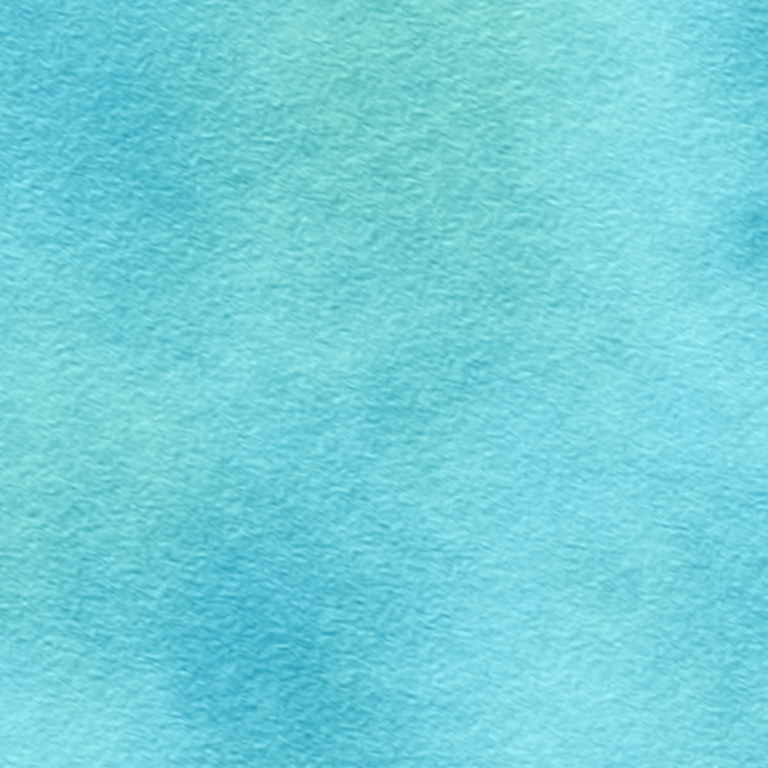
A Shadertoy shader for this texture:

```glsl
// Turquoise watercolour wash on finely grained, softly embossed paper.
#define LIGHT_WASH vec3(0.540, 0.880, 0.930)
#define DEEP_WASH vec3(0.255, 0.705, 0.810)
#define GREEN_TINT vec3(0.020, 0.000, -0.070)
#define GRAIN_TINT vec3(1.15, 0.90, 0.75)
#define GRAIN_CELLS vec2(92.0, 158.0)
#define GRAIN_STRENGTH 0.155
#define GRAIN_TILT 0.16
#define SPECK_STRENGTH 0.075
#define CLOUD_SCALE 4.0
#define CLOUD_STRENGTH 0.55
#define WARP 0.14

float hash(vec2 p) {
    vec3 q = fract(p.xyx * 0.1031);
    q += dot(q, q.yzx + 33.33);
    return fract((q.x + q.y) * q.z);
}

float noise(vec2 p) {
    vec2 cell = floor(p), f = fract(p);
    f = f * f * (3.0 - 2.0 * f);
    float low = mix(hash(cell), hash(cell + vec2(1, 0)), f.x);
    float high = mix(hash(cell + vec2(0, 1)), hash(cell + vec2(1, 1)), f.x);
    return mix(low, high, f.y);
}

float fbm(vec2 p) {
    float sum = 0.0, weight = 0.5;
    for (int i = 0; i < 4; i++) {
        sum += weight * noise(p);
        p = mat2(1.6, 1.2, -1.2, 1.6) * p + 17.3;
        weight *= 0.5;
    }
    return sum / 0.9375;
}

// Soft elliptical pool of pigment
float pool(vec2 p, vec2 center, vec2 radius) {
    vec2 d = (p - center) / radius;
    return exp(-dot(d, d));
}

// Short fibres lie across the sheet, sloping slightly down
vec2 fibreSpace(vec2 p) {
    p.y += GRAIN_TILT * p.x;
    return p + 0.007 * (vec2(noise(p * 45.0), noise(p * 45.0 + 31.0)) - 0.5);
}

float relief(vec2 p) {
    vec2 q = fibreSpace(p) * GRAIN_CELLS;
    return 0.60 * noise(q) + 0.40 * noise(q * 1.7 + 53.0);
}

// Light from the upper left turns the relief into bright and dark flecks
float emboss(vec2 p) {
    vec2 stepToLight = vec2(-0.0012, 0.0024);
    return relief(p - stepToLight) - relief(p + stepToLight);
}

void mainImage(out vec4 fragColor, in vec2 fragCoord) {
    vec2 uv = fragCoord / iResolution.xy;

    // Irregular pool borders
    vec2 p = uv + WARP * (vec2(fbm(uv * 5.0 + 3.0), fbm(uv * 5.0 + 41.0)) - 0.5);

    // Pigment depth: deep left and bottom, pale band on the right
    float depth = 0.25;
    depth += 0.42 * pool(p, vec2(0.02, 0.90), vec2(0.24, 0.34));
    depth += 0.14 * pool(p, vec2(0.22, 0.76), vec2(0.12, 0.20));
    depth += 0.48 * pool(p, vec2(0.39, 0.10), vec2(0.14, 0.28));
    depth += 0.26 * pool(p, vec2(0.22, 0.24), vec2(0.24, 0.13));
    depth += 0.14 * pool(p, vec2(0.57, 0.46), vec2(0.14, 0.12));
    depth += 0.55 * pool(p, vec2(1.00, 0.66), vec2(0.08, 0.06));
    depth += 0.38 * pool(p, vec2(1.03, 0.91), vec2(0.09, 0.13));
    depth += 0.20 * pool(p, vec2(0.98, 0.12), vec2(0.16, 0.25));
    depth -= 0.22 * pool(p, vec2(0.84, 0.72), vec2(0.14, 0.34));
    depth -= 0.17 * pool(p, vec2(0.70, 0.22), vec2(0.16, 0.38));
    depth -= 0.16 * pool(p, vec2(0.02, 0.02), vec2(0.16, 0.10));
    depth += CLOUD_STRENGTH * (fbm(uv * CLOUD_SCALE + 9.0) - 0.5);
    depth += 0.38 * (fbm(uv * vec2(20.0, 26.0) + 70.0) - 0.5);

    // Greener pigment at the top and along the left edge
    float green = 0.95 * pool(p, vec2(0.50, 0.88), vec2(0.26, 0.36));
    green += 0.60 * pool(p, vec2(0.08, 0.38), vec2(0.22, 0.18));
    green += 0.50 * fbm(uv * 9.0 + 23.0);

    vec3 color = mix(LIGHT_WASH, DEEP_WASH, clamp(depth, 0.0, 1.0));
    color += GREEN_TINT * green;

    // Grain shows more where the pigment is deeper
    float contrast = mix(0.75, 1.15, smoothstep(0.0, 0.6, depth));
    float speck = noise(fibreSpace(uv) * vec2(150.0, 215.0) + 11.0) - 0.5;
    float grain = GRAIN_STRENGTH * emboss(uv) + SPECK_STRENGTH * speck;
    color += GRAIN_TINT * contrast * grain;

    fragColor = vec4(clamp(color, 0.0, 1.0), 1.0);
}
```
